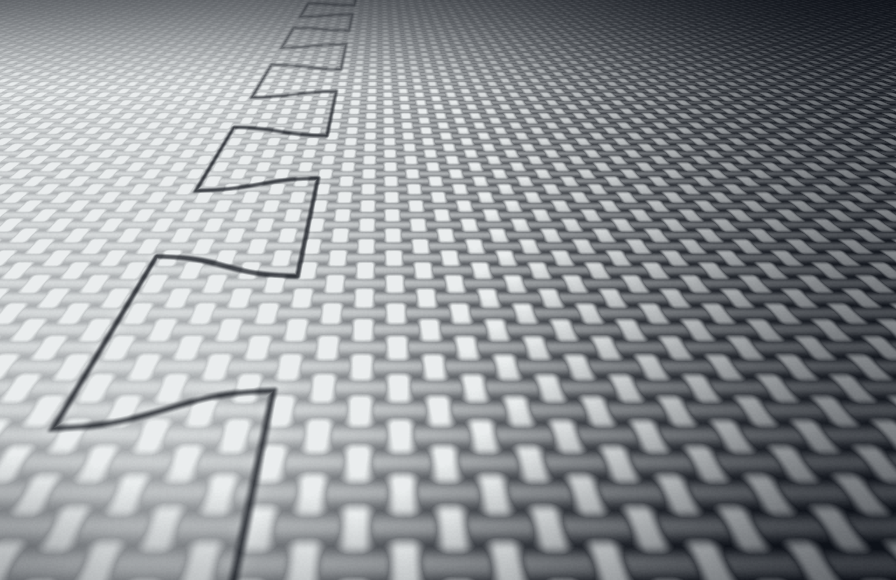
Write a Shadertoy shader that draws this texture.

```glsl
// Woven foam floor tiles in perspective, joined by a dovetailed jigsaw seam.

float hash(vec2 p) {
    return fract(sin(dot(p, vec2(127.1, 311.7))) * 43758.5453);
}

// Soft-edged box mask, centred on zero
float softBox(vec2 p, vec2 halfSize, vec2 blur) {
    vec2 m = 1.0 - smoothstep(halfSize - blur, halfSize + blur, abs(p));
    return m.x * m.y;
}

// Weave relief: 0 in the gaps, about 0.5 on cross bars, 1 on raised strands
float weave(vec2 cell, vec2 blur) {
    float relief = 0.0;
    for (int i = -1; i <= 1; i++) {
        float column = floor(cell.x) + float(i);
        float stagger = 0.5 * mod(column, 2.0);
        float across = cell.x - column - 0.5;
        float along = fract(cell.y + stagger) - 0.5;
        float barAlong = fract(cell.y + stagger + 0.5) - 0.5;

        float strand = softBox(vec2(across, along), vec2(0.3, 0.33), blur);
        strand *= 0.85 + 0.3 * along - 0.9 * across * across + 0.15;
        float bar = softBox(vec2(across, barAlong), vec2(0.72, 0.15), blur);
        bar *= 0.5 + 0.8 * barAlong;
        relief = max(relief, max(strand, bar));
    }
    return relief;
}

// Screen distance to the seam; floorX is lateral, invDepth grows with distance
float seamDistance(float floorX, float invDepth, float depth) {
    float tooth = (invDepth - 1.105) / 0.413;
    float s = (floorX + 0.405) / 0.39;
    float tilt = clamp(s, -0.5, 0.5);
    tilt += 0.12 * sin(6.2832 * tilt);
    tooth -= 0.2 * tilt * cos(3.14159 * tooth);

    // Long sides alternate between the two edges of the joint
    float side = mod(floor(tooth), 2.0);
    float sideDist = abs(floorX - mix(-0.6, -0.21, side)) * depth;

    // Cross edges at every tooth boundary at or above the nearest one
    float nearest = max(floor(tooth + 0.5), 0.0);
    float crossY = abs(tooth - nearest) * 0.413 * depth * depth;
    float crossX = max(abs(s) - 0.5, 0.0) * 0.39 * depth;
    return min(sideDist, length(vec2(crossX, crossY)));
}

// Broad light: pale left, dark right, shaded far edge and foreground
float lightLevel(vec2 p) {
    float light = mix(0.83, 0.27, smoothstep(0.3, 1.6, p.x));
    light *= mix(0.42, 1.0, smoothstep(-0.05, 0.17, p.y));
    light *= 1.0 - 0.35 * smoothstep(0.7, 1.5, p.x) * (1.0 - smoothstep(0.0, 0.35, p.y));
    light *= 1.0 - 0.28 * smoothstep(0.7, 1.05, p.y);
    return light * (1.0 - 0.12 * smoothstep(0.25, 0.0, p.x) * smoothstep(0.6, 1.0, p.y));
}

void mainImage(out vec4 fragColor, in vec2 fragCoord) {
    // Height is one unit, y runs down from the far edge
    vec2 p = fragCoord / iResolution.y;
    p.y = 1.0 - p.y;
    float pixel = 1.0 / iResolution.y;

    // Floor projection with the vanishing point above the frame
    float depth = p.y + 0.2;
    float invDepth = 1.0 / depth;
    float floorX = (p.x - 0.655) * invDepth;
    vec2 cell = vec2(floorX / 0.075, invDepth / 0.1);

    // Lens blur away from the focal band, plus the pixel footprint
    float defocus = 0.002 + 0.009 * smoothstep(0.4, 1.0, p.y)
                  + 0.001 * smoothstep(0.25, 0.0, p.y);
    vec2 cellPerUnit = vec2(invDepth / 0.075, invDepth * invDepth / 0.1);
    vec2 blur = 0.05 + (defocus + 0.5 * pixel) * cellPerUnit;
    float clarity = 1.0 / (1.0 + 3.0 * blur.y * blur.y);
    float relief = mix(0.48, weave(cell, min(blur, vec2(0.3, 0.22))), clarity);

    // Contrast is weak on the pale side and strongest near the middle
    float light = lightLevel(p);
    float contrast = mix(0.32, 0.6, smoothstep(0.25, 0.8, p.x));
    contrast *= mix(1.0, 0.72, smoothstep(1.0, 1.5, p.x));
    contrast *= mix(0.45, 1.0, smoothstep(0.0, 0.2, p.y));
    float value = light + contrast * (relief - 0.46);

    // Dark cut with a faint lit lip
    float seam = seamDistance(floorX, invDepth, depth);
    float seamWidth = 0.001 + 0.005 * depth;
    float seamBlur = defocus * 0.7 + pixel;
    float cut = 1.0 - smoothstep(seamWidth - seamBlur, seamWidth + seamBlur, seam);
    float lip = exp(-seam * seam / (0.0004 * depth * depth));
    value += 0.04 * lip * smoothstep(0.0, 0.2, p.y);
    value *= 1.0 - 0.68 * cut * mix(0.5, 1.0, smoothstep(0.02, 0.25, p.y));

    // Fine grain and a cool tint in the shadows
    value += 0.015 * (hash(floor(p * 332.0)) - 0.5);
    value = clamp(value, 0.07, 0.93);
    vec3 color = vec3(value - 0.014, value, value + 0.03 * (1.0 - value));
    fragColor = vec4(color, 1.0);
}
```
